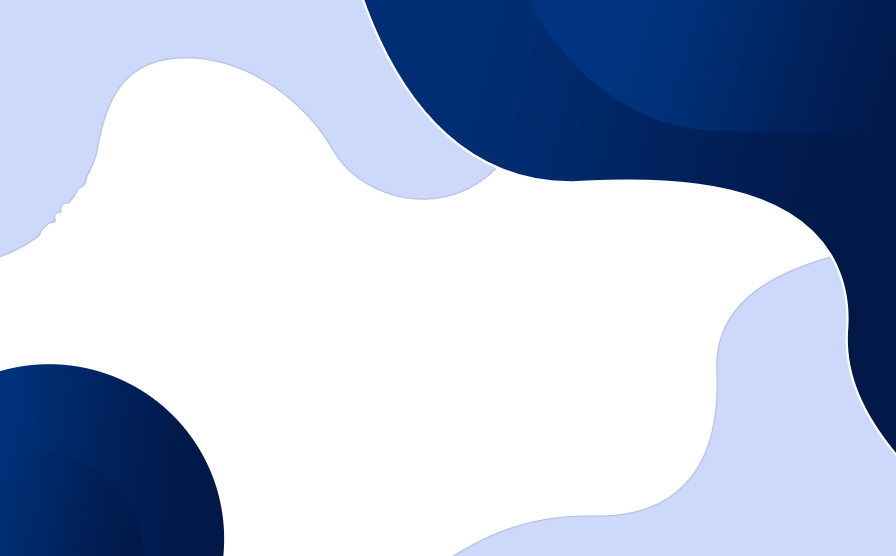
Give the GLSL for this background, as a WebGL 2 fragment shader.

```glsl
#version 300 es
precision highp float;
uniform vec2 u_resolution;
out vec4 outColor;

const vec3 WHITE = vec3(1.0);
const vec3 PALE = vec3(0.80, 0.85, 0.98);
const vec3 OUTLINE = vec3(0.70, 0.75, 0.88);
const vec3 ROYAL = vec3(0.0, 0.205, 0.50);
const vec3 NAVY = vec3(0.0, 0.165, 0.425);
const vec3 MIDNIGHT = vec3(0.005, 0.095, 0.285);
const int STEPS = 18;

float hash(vec2 p) {
  return fract(sin(dot(p, vec2(127.1, 311.7))) * 43758.5453);
}

float noise(vec2 p) {
  vec2 i = floor(p), f = fract(p);
  f = f * f * (3.0 - 2.0 * f);
  return mix(mix(hash(i), hash(i + vec2(1, 0)), f.x),
             mix(hash(i + vec2(0, 1)), hash(i + vec2(1, 1)), f.x), f.y);
}

vec2 bezier(vec2 a, vec2 b, vec2 c, vec2 d, float t) {
  float s = 1.0 - t;
  return s * s * s * a + 3.0 * s * t * (s * b + t * c) + t * t * t * d;
}

// Adds one cubic to a field: x is distance, y is the sign (positive above)
vec2 addCurve(vec2 field, vec2 p, vec2 a, vec2 b, vec2 c, vec2 d) {
  vec2 from = a;
  for (int i = 1; i <= STEPS; i++) {
    vec2 to = bezier(a, b, c, d, float(i) / float(STEPS));
    vec2 e = to - from, w = p - from;
    field.x = min(field.x, length(w - e * clamp(dot(w, e) / dot(e, e), 0.0, 1.0)));
    if ((from.x > p.x) != (to.x > p.x) && w.y > e.y * w.x / e.x) field.y = -field.y;
    from = to;
  }
  return field;
}

float upperPale(vec2 p) {
  vec2 f = vec2(9.0, -1.0), a = vec2(0.174, 0.722), b = vec2(0.335, 0.895), c = vec2(0.596, 0.730);
  f = addCurve(f, p, vec2(-0.02, 0.530), vec2(0.092, 0.565), vec2(0.151, 0.640), a);
  f = addCurve(f, p, a, vec2(0.190, 0.816), vec2(0.218, 0.895), b);
  f = addCurve(f, p, b, vec2(0.444, 0.895), vec2(0.548, 0.816), c);
  f = addCurve(f, p, c, vec2(0.644, 0.644), vec2(0.791, 0.598), vec2(0.889, 0.695));
  return f.x * f.y;
}

float lowerPale(vec2 p) {
  vec2 f = vec2(9.0, -1.0), a = vec2(0.795, -0.010), b = vec2(1.056, 0.073);
  vec2 c = vec2(1.285, 0.326), d = vec2(1.494, 0.540);
  f = addCurve(f, p, vec2(-0.04, -0.046), vec2(0.24, -0.04), vec2(0.52, -0.03), a);
  f = addCurve(f, p, a, vec2(0.862, 0.033), vec2(0.937, 0.073), b);
  f = addCurve(f, p, b, vec2(1.203, 0.067), vec2(1.291, 0.146), c);
  f = addCurve(f, p, c, vec2(1.276, 0.446), vec2(1.370, 0.506), d);
  f = addCurve(f, p, d, vec2(1.55, 0.555), vec2(1.61, 0.57), vec2(1.674, 0.582));
  return -f.x * f.y;
}

float navyWave(vec2 p) {
  vec2 f = vec2(9.0, -1.0), a = vec2(1.025, 0.674), b = vec2(1.492, 0.542), c = vec2(1.521, 0.404);
  f = addCurve(f, p, vec2(0.649, 1.013), vec2(0.707, 0.841), vec2(0.820, 0.674), a);
  f = addCurve(f, p, a, vec2(1.172, 0.682), vec2(1.406, 0.686), b);
  f = addCurve(f, p, b, vec2(1.517, 0.498), vec2(1.525, 0.452), c);
  f = addCurve(f, p, c, vec2(1.517, 0.331), vec2(1.544, 0.257), vec2(1.621, 0.169));
  return f.x * f.y;
}

float innerWave(vec2 p) {
  vec2 f = vec2(9.0, -1.0), a = vec2(1.297, 0.764);
  f = addCurve(f, p, vec2(0.941, 1.013), vec2(1.008, 0.879), vec2(1.130, 0.764), a);
  f = addCurve(f, p, a, vec2(1.41, 0.764), vec2(1.52, 0.757), vec2(1.632, 0.753));
  return f.x * f.y;
}

float disc(vec2 p, vec2 center, float radius) {
  return radius - length(p - center);
}

float cover(float d, float pixel) {
  return clamp(0.5 + d / pixel, 0.0, 1.0);
}

vec3 paintPale(vec3 base, float d, float pixel) {
  vec3 fill = mix(OUTLINE, PALE, smoothstep(0.0, 0.004, d));
  return mix(base, fill, cover(d, pixel));
}

void main() {
  vec2 p = gl_FragCoord.xy / u_resolution * vec2(1.607, 1.0);
  float pixel = 1.0 / u_resolution.y;

  // Pale shapes, with a frayed patch on the left slope
  vec2 patchOffset = (p - vec2(0.115, 0.625)) / vec2(0.05, 0.06);
  float fray = 0.02 * noise(p * 70.0) * exp(-dot(patchOffset, patchOffset));
  vec3 color = paintPale(WHITE, upperPale(p) - fray, pixel);
  color = paintPale(color, lowerPale(p), pixel);

  // Navy wave with a white rim and a lighter inner layer
  float wave = navyWave(p), inner = innerWave(p);
  float shade = smoothstep(0.75, 1.65, p.x + 0.25 * (0.8 - p.y));
  vec3 outerFill = mix(mix(ROYAL, NAVY, 0.6), MIDNIGHT, shade);
  vec3 innerFill = mix(ROYAL, MIDNIGHT, smoothstep(1.05, 1.72, p.x + 0.3 * (0.9 - p.y)));
  color = mix(color, WHITE, cover(wave + 0.004, pixel));
  color = mix(color, mix(outerFill, innerFill, cover(inner, pixel)), cover(wave, pixel));

  // Corner disc with a faint smaller disc inside
  float ball = disc(p, vec2(0.088, 0.031), 0.314);
  float core = disc(p, vec2(0.059, -0.008), 0.199);
  vec3 ballFill = mix(ROYAL, MIDNIGHT, smoothstep(-0.1, 0.40, p.x + 0.1 * (0.2 - p.y)));
  vec3 coreFill = mix(ROYAL, MIDNIGHT, smoothstep(-0.1, 0.32, p.x + 0.2 * (0.15 - p.y)));
  color = mix(color, mix(ballFill, coreFill, cover(core, pixel)), cover(ball, pixel));

  outColor = vec4(color, 1.0);
}
```
